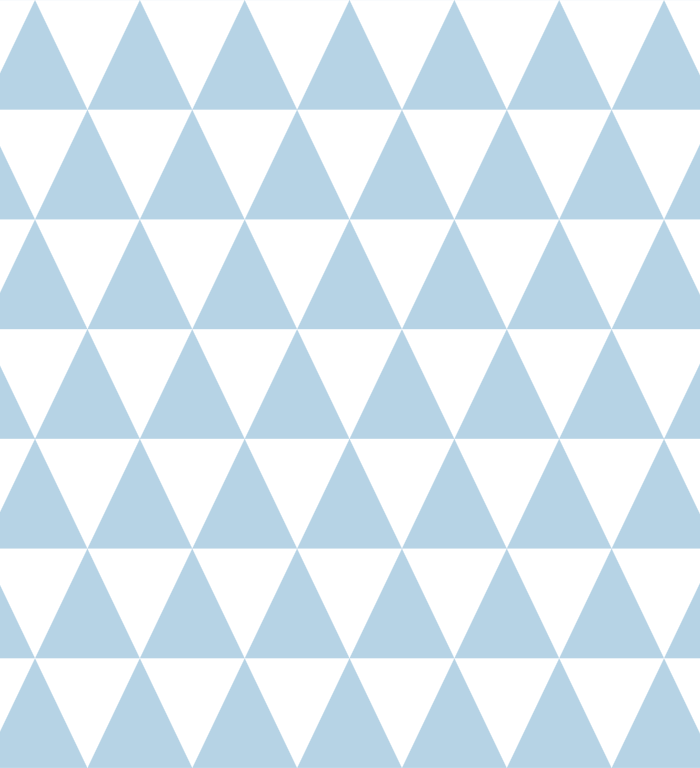
Give the GLSL for this pattern, as a WebGL 1 fragment shader.

```glsl
precision highp float;
// Staggered rows of pale blue triangles on white, touching tip to base corner.

uniform vec2 u_resolution;

#define COLUMNS 6.677
#define ROWS 7.0
#define APEX_SHIFT 0.334
#define EDGE_PIXELS 1.2
#define BLUE vec3(0.715, 0.828, 0.898)
#define WHITE vec3(1.0)

// Signed distance in pixels, positive inside the triangle of the given row.
float triangleDistance(vec2 grid, float row, vec2 cellSize) {
  float stagger = 0.5 * mod(row, 2.0);
  float fromApex = abs(fract(grid.x - APEX_SHIFT - stagger + 0.5) - 0.5);
  float height = grid.y - row;

  // Dividing by the gradient turns the slanted edge into a true distance.
  float slant = 0.5 * (1.0 - height) - fromApex;
  float side = slant / length(vec2(1.0, 0.5) / cellSize);
  float base = height * cellSize.y;
  return min(side, base);
}

void main() {
  vec2 cellSize = u_resolution / vec2(COLUMNS, ROWS);
  vec2 grid = gl_FragCoord.xy / cellSize;

  // Check the two nearest rows so that bases and tips blend smoothly.
  float firstRow = floor(grid.y - 0.5);
  float coverage = 0.0;
  for (int i = 0; i < 2; i++) {
    float d = triangleDistance(grid, firstRow + float(i), cellSize);
    coverage = max(coverage, clamp(d / EDGE_PIXELS + 0.5, 0.0, 1.0));
  }

  gl_FragColor = vec4(mix(WHITE, BLUE, coverage), 1.0);
}
```
